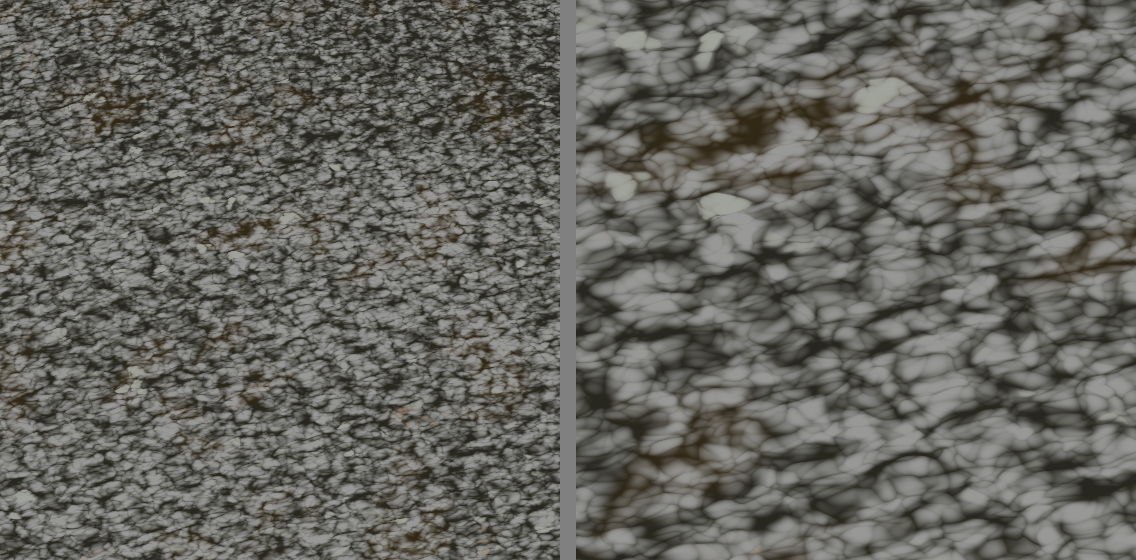
Left, the full canvas; right, a detail of the centre.
Reproduce this texture procedurally as a three.js fragment shader.

```glsl
// Weathered grey stone chips in dark crevices, receding slightly toward the top.
varying vec2 vUv;

const vec3 CREVICE = vec3(0.155, 0.152, 0.120);
const vec3 CREVICE_BROWN = vec3(0.195, 0.155, 0.085);
const vec3 CHIP_GREY = vec3(0.595, 0.597, 0.592);
const vec3 RUST = vec3(0.48, 0.34, 0.23);
const vec3 PALE = vec3(0.66, 0.68, 0.62);

const vec2 CHIP_COUNT = vec2(42.0, 78.0); // chips across and up at the bottom
const float RECESSION = 0.5;              // extra density at the top
const float ROW_SLOPE = 0.12;             // rows rise to the right
const float CHIP_FALLOFF = 1.1;           // steepness of each chip
const float BLEND_SHARPNESS = 20.0;       // crispness where chips overlap
const float FINE_SCALE = 2.1;
const float FINE_SHARE = 0.38;
const float RELIEF_LOW = 0.07;            // relief that reads as darkest
const float RELIEF_HIGH = 0.89;           // relief that reads as lightest

vec3 hash3(vec2 cell) {
  vec3 h = fract(cell.xyx * vec3(0.1031, 0.1030, 0.0973));
  h += dot(h, h.yxz + 33.33);
  return fract((h.xxy + h.yzz) * h.zyx);
}

mat2 rotation(float angle) {
  float c = cos(angle), s = sin(angle);
  return mat2(c, s, -s, c);
}

// Layered sines, each bent by the last, to make the chip outlines ragged.
vec2 ragged(vec2 p) {
  float frequency = 1.3;
  for (int i = 0; i < 4; i++) {
    vec2 q = rotation(1.1 + 1.7 * float(i)) * p * frequency;
    p += 0.34 / frequency * sin(q.yx + vec2(0.7, 2.9) * float(i + 1));
    frequency *= 1.55;
  }
  return p;
}

// Broad uneven patches, about -1 to 1.
float patches(vec2 p) {
  float sum = 0.0, weight = 0.5;
  for (int i = 0; i < 4; i++) {
    p = rotation(0.9) * p * 1.7 + 1.3;
    p += 0.6 * sin(p.yx);
    sum += weight * sin(p.x) * sin(p.y + 0.8);
    weight *= 0.7;
  }
  return sum;
}

// Cellular mounds: x = relief, y = tint of the chip, z = height above its centre.
vec3 chips(vec2 p) {
  vec2 base = floor(p);
  float total = 0.0;
  vec2 blended = vec2(0.0);
  for (int j = -1; j <= 1; j++) {
    for (int i = -1; i <= 1; i++) {
      vec2 cell = base + vec2(float(i), float(j));
      vec3 rnd = hash3(cell + 200.0);
      vec2 offset = p - cell - rnd.xy;
      float mound = mix(0.4, 1.0, rnd.z) - CHIP_FALLOFF * dot(offset, offset);
      float weight = exp(BLEND_SHARPNESS * mound);
      float tint = hash3(cell + 517.0).x;
      total += weight;
      blended += weight * vec2(tint, offset.y);
    }
  }
  return vec3(log(total) / BLEND_SHARPNESS, blended / total);
}

void main() {
  // Ground plane: rows tighten toward the top.
  vec2 ground = vUv;
  ground.x = (vUv.x - 0.5) * (1.0 + RECESSION * vUv.y * vUv.y);
  ground.y = vUv.y + RECESSION * vUv.y * vUv.y * vUv.y / 3.0 - ROW_SLOPE * vUv.x;
  vec2 p = ground * CHIP_COUNT;

  // Coarse chips with finer fragments between and on them.
  vec3 coarse = chips(ragged(p));
  vec3 fine = chips(ragged(p * FINE_SCALE + 31.0));
  float relief = mix(coarse.x, fine.x, FINE_SHARE);
  relief += 0.14 * (coarse.y - 0.5) + 0.08 * (fine.y - 0.5);
  relief += 0.12 * coarse.z + 0.06 * fine.z;

  // Broad light and shade, darker at the far edge.
  float broad = patches(ground * vec2(3.0, 4.5));
  relief += 0.06 * broad + 0.02;
  relief -= 0.11 * smoothstep(0.6, 1.0, vUv.y + 0.12 * (vUv.x - 0.5));
  float tone = smoothstep(RELIEF_LOW, RELIEF_HIGH, relief);

  // Grey chips over olive to brown crevices.
  float brown = smoothstep(0.1, 0.7, patches(ground * vec2(6.0, 9.0) + 7.0));
  vec3 color = mix(mix(CREVICE, CREVICE_BROWN, brown), CHIP_GREY, tone);

  // A few pale stones and faint rust stains.
  float pale = smoothstep(0.95, 0.98, coarse.y) * smoothstep(0.4, 0.8, tone);
  color = mix(color, PALE, 0.5 * pale);
  float rust = smoothstep(0.55, 0.95, patches(ground * vec2(5.0, 8.0) + 19.0));
  rust *= smoothstep(0.6, 0.9, fine.y);
  color = mix(color, RUST * (0.4 + 0.9 * tone), 0.45 * rust);

  gl_FragColor = vec4(color, 1.0);
}
```
